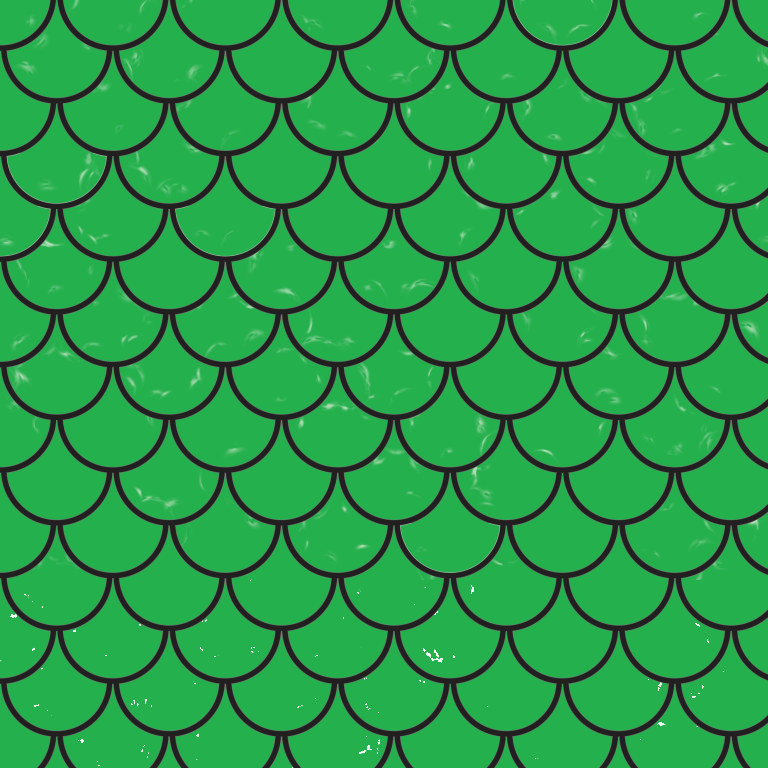
Write a WebGL 2 fragment shader that draws this pattern.

```glsl
#version 300 es
precision highp float;
// Overlapping green fish scales outlined by dark semicircular strokes.
// Each band holds one row of lower half circles, shifted by half a scale;
// hashed strokes on a flat ring add soft smudges above and crisp chips below.

uniform vec2 u_resolution;
out vec4 fragColor;

// Lengths are in scale widths; y runs downward from the top edge.
const float SCALES_ACROSS = 6.833;
const float ROW_HEIGHT = 0.4693;
const float RADIUS = 0.4706;
const vec2 FIRST_CENTRE = vec2(0.505, 0.427);
const float INK_HALF_WIDTH = 0.0240;
const float RIM_HALF_WIDTH = 0.0285;
const float CHIP_START = 0.755;       // fraction of the canvas from the top
const float CHIP_SIZE = 0.019;
const int STROKES = 7;
const float STROKE_CHANCE = 0.85;
const vec2 RING_CENTRE = vec2(0.0, 0.08);
const vec2 RING_RADII = vec2(0.33, 0.22);
const float BARE_RIM_CHANCE = 0.05;

const vec3 GREEN = vec3(0.14, 0.69, 0.30);
const vec3 INK = vec3(0.13, 0.12, 0.125);
const vec3 RIM = vec3(0.45, 0.46, 0.45);
const vec3 SMUDGE = vec3(0.80, 0.90, 0.79);
const vec3 CHIP = vec3(0.94, 0.98, 0.94);

float hash(vec2 p) {
    vec3 q = fract(p.xyx * vec3(0.1031, 0.1030, 0.0973));
    q += dot(q, q.yzx + 33.33);
    return fract((q.x + q.y) * q.z);
}

float noise(vec2 p) {
    vec2 i = floor(p), f = fract(p);
    f = f * f * (3.0 - 2.0 * f);
    return mix(mix(hash(i), hash(i + vec2(1, 0)), f.x),
               mix(hash(i + vec2(0, 1)), hash(i + vec2(1, 1)), f.x), f.y);
}

float rowShift(float row) {
    return FIRST_CENTRE.x + 0.5 * mod(row, 2.0);
}

// Column of the scale in this row whose centre is nearest in x.
float nearestColumn(float x, float row) {
    return floor(x - rowShift(row) + 0.5);
}

// Position relative to the centre of one scale.
vec2 localPoint(vec2 p, vec2 id) {
    return p - vec2(id.x + rowShift(id.y), FIRST_CENTRE.y + id.y * ROW_HEIGHT);
}

// Tapered strokes with random place, angle and size on the ring of a scale.
float wear(vec2 q, vec2 id) {
    float total = 0.0;
    float amount = STROKE_CHANCE * smoothstep(0.0, 0.75, hash(id + 71.0));
    for (int k = 0; k < STROKES; k++) {
        vec2 seed = id * 7.0 + vec2(float(k) * 17.3, float(k) * 5.7) + 113.0;
        if (hash(seed) > amount) continue;
        float a = 6.2832 * hash(seed + 11.1);
        vec2 ring = vec2(cos(a), sin(a)) * RING_RADII;
        vec2 r = q - RING_CENTRE - ring * mix(0.75, 1.12, hash(seed + 23.7));
        float turn = atan(cos(a) * RING_RADII.y, -sin(a) * RING_RADII.x)
                   + 1.6 * (hash(seed + 37.9) - 0.5);
        float c = cos(turn), s = sin(turn);
        r = vec2(c * r.x + s * r.y, c * r.y - s * r.x);
        float span = mix(0.03, 0.085, hash(seed + 41.3));
        float width = mix(0.012, 0.035, pow(hash(seed + 53.9), 2.0));
        r.y += 3.0 * r.x * r.x;
        vec2 e = r / vec2(span, width);
        float shred = smoothstep(0.15, 0.75, noise(r * vec2(22.0, 50.0) + seed));
        total += exp(-dot(e, e)) * shred * mix(0.35, 1.0, hash(seed + 67.1));
    }
    return min(total, 1.0);
}

void main() {
    vec2 canvas = gl_FragCoord.xy / u_resolution.y;
    canvas.y = 1.0 - canvas.y;
    vec2 p = canvas * SCALES_ACROSS;
    float soft = 0.7 * SCALES_ACROSS / u_resolution.y;

    // Arc of this band, and the tips that reach down from the band above
    float row = floor((p.y - FIRST_CENTRE.y) / ROW_HEIGHT);
    vec2 id = vec2(nearestColumn(p.x, row), row);
    vec2 above = vec2(nearestColumn(p.x, row - 1.0), row - 1.0);
    float arc = length(localPoint(p, id)) - RADIUS;
    float tip = length(localPoint(p, above)) - RADIUS;
    float line = min(abs(arc), abs(tip));

    // Outside the arc, the point belongs to the scale of the next row
    bool inside = arc < 0.0;
    if (!inside) id = vec2(nearestColumn(p.x, row + 1.0), row + 1.0);

    // Soft smudges in the upper part, hard chips near the bottom
    float worn = wear(localPoint(p, id), id);
    vec3 color = mix(GREEN, SMUDGE, 0.85 * worn);
    if (canvas.y > CHIP_START) {
        float threshold = mix(0.28, 0.9, hash(floor(p / CHIP_SIZE) + 300.0));
        color = mix(GREEN, CHIP, smoothstep(-0.03, 0.03, worn - threshold));
    }

    // Dark outline with a thin grey rim, paler on a few scales
    bool bare = inside && hash(id + 191.0) < BARE_RIM_CHANCE;
    vec3 rim = bare ? mix(RIM, CHIP, 0.6) : RIM;
    color = mix(rim, color, smoothstep(-soft, soft, line - RIM_HALF_WIDTH));
    color = mix(INK, color, smoothstep(-soft, soft, line - INK_HALF_WIDTH));
    fragColor = vec4(color, 1.0);
}
```
